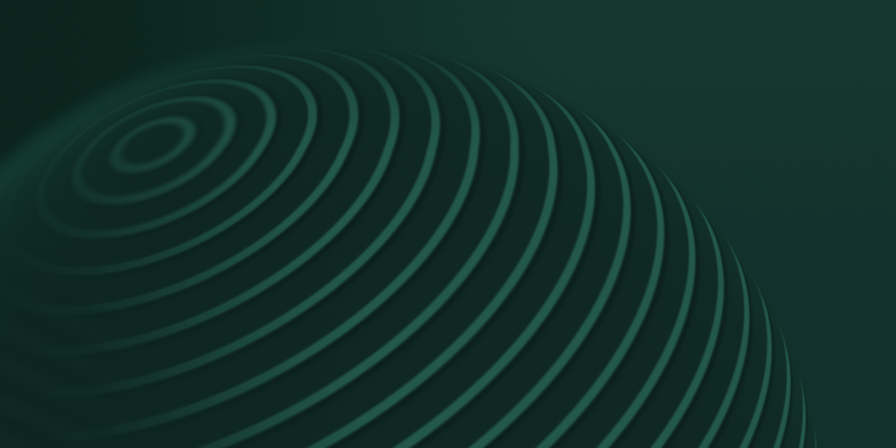
This background is drawn by a WebGL 2 fragment shader. Its source:

```glsl
#version 300 es
precision highp float;

uniform vec2 u_resolution;
out vec4 fragColor;

const vec2 DOME_CENTER = vec2(0.74, -0.203);
const float DOME_RADIUS = 1.109;
const vec3 POLE_AXIS = vec3(-0.361, 0.798, 0.482);
const float RING_STEP = 0.083;

const vec3 NIGHT = vec3(0.042, 0.140, 0.112);
const vec3 PINE = vec3(0.082, 0.218, 0.180);
const vec3 SLATE = vec3(0.074, 0.192, 0.174);
const vec3 DOME_DARK = vec3(0.058, 0.156, 0.134);
const vec3 RING_LIGHT = vec3(0.148, 0.372, 0.310);
const vec3 RIM_LIGHT = vec3(0.090, 0.275, 0.222);

float hash(vec2 p) {
  vec3 q = fract(vec3(p.xyx) * 0.1031);
  q += dot(q, q.yzx + 33.33);
  return fract((q.x + q.y) * q.z);
}

// Dark on the left, greener at the upper right, bluer below it
vec3 backdrop(vec2 p) {
  vec3 right = mix(SLATE, PINE, smoothstep(0.35, 1.0, p.y));
  return mix(NIGHT, right, smoothstep(0.0, 1.35, p.x));
}

// Unit normal of the dome facing the viewer
vec3 domeNormal(vec2 p, vec2 center, float radius) {
  vec2 q = (p - center) / radius;
  return vec3(q, sqrt(max(1.0 - dot(q, q), 0.0)));
}

// Ring number counted from the pole, stretched toward the lower edge
float ringIndex(vec3 normal, vec3 axis, float y) {
  float angle = acos(clamp(dot(normal, axis), -1.0, 1.0));
  return angle / RING_STEP - 1.05 * max(0.667 - y, 0.0);
}

// Soft stripe of given half width around offset zero
float stripe(float offset, float halfWidth, float blur) {
  return 1.0 - smoothstep(halfWidth - blur, halfWidth + blur, abs(offset));
}

void main() {
  vec2 p = gl_FragCoord.xy / u_resolution.y;
  vec3 normal = domeNormal(p, DOME_CENTER, DOME_RADIUS);
  float depth = DOME_RADIUS - length(p - DOME_CENTER);
  float leftSide = 1.0 - smoothstep(0.25, 1.15, p.x);

  // Dome body with a soft limb
  vec3 body = mix(DOME_DARK, NIGHT, 0.35 * leftSide);
  float rim = exp(-max(depth, 0.0) / 0.065);
  body = mix(body, RIM_LIGHT, rim * mix(0.3, 0.85, 1.0 - smoothstep(0.0, 0.8, p.x)));

  // Raised rings, each with a lit face and a thin outer shadow
  float index = ringIndex(normal, POLE_AXIS, p.y);
  float offset = index - max(floor(index + 0.5), 1.0);
  float nearPole = 1.0 - smoothstep(1.0, 4.0, index);
  float blur = 0.035 + 0.09 * nearPole + 0.5 * min(fwidth(index), 0.5);
  float lit = stripe(offset, 0.105 + 0.04 * nearPole, blur);
  float shadow = stripe(offset - 0.19, 0.06, blur + 0.04);

  // Light fades toward the lower left and over the far limb
  float light = smoothstep(0.08, 0.95, p.x + 0.3 * p.y);
  float farLimb = smoothstep(0.05, 0.5, normal.z);
  light *= mix(smoothstep(0.0, 0.2, normal.z), farLimb, 1.0 - smoothstep(0.8, 1.3, p.x));
  light *= 1.0 - 0.35 * smoothstep(0.65, 0.9, p.y);
  body *= 1.0 - 0.22 * shadow * light;
  body = mix(body, RING_LIGHT, lit * light * 0.88);

  // Faint crossing ripples at the lower left
  float ripple = sin(dot(p, vec2(35.0, 75.0)));
  body += 0.006 * ripple * (1.0 - smoothstep(0.0, 0.5, p.x)) * (1.0 - smoothstep(0.2, 0.55, p.y));

  float limbBlur = mix(0.012, 0.035, leftSide);
  vec3 color = mix(backdrop(p), body, smoothstep(-limbBlur, limbBlur, depth));
  color += (hash(gl_FragCoord.xy) - 0.5) / 255.0;
  fragColor = vec4(color, 1.0);
}
```
